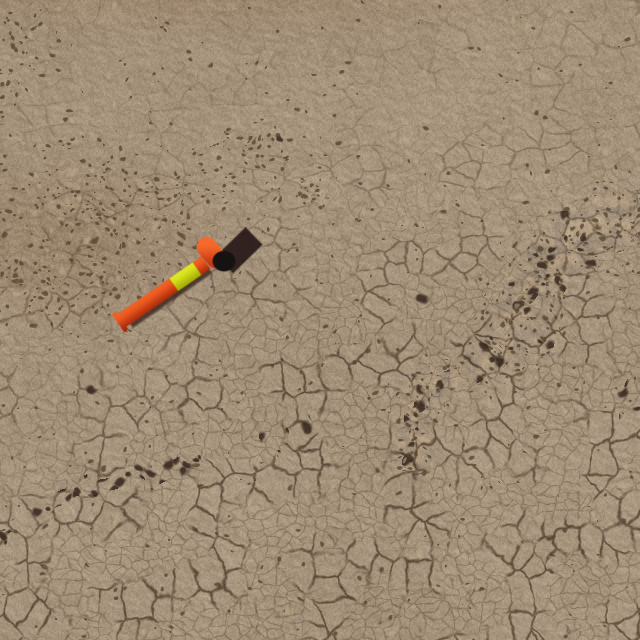
Write a three.js fragment shader that draws this texture.

```glsl
varying vec2 vUv;

vec2 hash2(vec2 p) {
  vec3 q = fract(p.xyx * vec3(0.1031, 0.1030, 0.0973));
  q += dot(q, q.yzx + 33.33);
  return fract((q.xx + q.yz) * q.zy);
}

// Layered sines, roughly -1 to 1
float waves(vec2 p) {
  float sum = 0.0, gain = 0.5;
  for (int i = 0; i < 5; i++) {
    p = mat2(0.8, 0.6, -0.6, 0.8) * p * 1.8 + 1.7;
    sum += gain * sin(p.x + 1.5 * sin(p.y));
    gain *= 0.6;
  }
  return sum;
}

// Cellular noise: distance to border, cell identity
vec2 cells(vec2 p) {
  vec2 base = floor(p), nearest = vec2(0.0), id = base;
  float best = 8.0, border = 8.0;
  for (int k = 0; k < 9; k++) {
    vec2 g = base + vec2(mod(float(k), 3.0), floor(float(k) / 3.0)) - 1.0;
    vec2 r = g + hash2(g) - p;
    if (dot(r, r) < best) { best = dot(r, r); nearest = r; id = g; }
  }
  for (int k = 0; k < 25; k++) {
    vec2 g = id + vec2(mod(float(k), 5.0), floor(float(k) / 5.0)) - 2.0;
    vec2 r = g + hash2(g) - p, d = r - nearest;
    if (dot(d, d) > 0.0001) border = min(border, dot(0.5 * (r + nearest), normalize(d)));
  }
  return vec2(border, hash2(id + 7.0).x);
}

// Scattered specks; amount sets how many appear
float grains(vec2 p, float amount) {
  vec2 base = floor(p);
  float cover = 0.0;
  for (int k = 0; k < 9; k++) {
    vec2 g = base + vec2(mod(float(k), 3.0), floor(float(k) / 3.0)) - 1.0;
    vec2 pick = hash2(g + 31.0);
    float size = mix(0.2, 0.6, pick.y);
    float d = length(g + hash2(g) - p);
    cover = max(cover, step(pick.x, amount) * smoothstep(size, size * 0.4, d));
  }
  return cover;
}

float segment(vec2 p, vec2 a, vec2 b) {
  vec2 d = b - a;
  return length(p - a - d * clamp(dot(p - a, d) / dot(d, d), 0.0, 1.0));
}

float box(vec2 p, vec2 halfSize) {
  vec2 d = abs(p) - halfSize;
  return length(max(d, 0.0)) + min(max(d.x, d.y), 0.0);
}

vec2 along(vec2 p, vec2 dir) {
  return vec2(dot(p, dir), dot(p, vec2(-dir.y, dir.x)));
}

float fill(float d, float soft) { return smoothstep(soft, -soft, d); }

float falloff(float d, float width) { return exp(-d * d / (width * width)); }

float patchAt(vec2 p, vec2 centre, vec2 size) { return falloff(length((p - centre) / size), 1.0); }

vec3 ground(vec2 p) {
  vec2 warp = vec2(waves(p * 22.0), waves(p * 22.0 + 9.0));
  vec2 q = p + warp * 0.007;
  float far = smoothstep(0.35, 0.95, p.y);

  // Sunlit relief
  vec2 sun = vec2(0.003, 0.003);
  vec2 stretch = vec2(65.0, 95.0);
  float relief = waves(q * stretch) - waves((q + sun) * stretch);
  float tone = waves(p * 5.0);
  vec3 col = vec3(0.655, 0.582, 0.492) + 0.012 * tone + 0.038 * relief;
  col += 0.05 * (hash2(floor(p * 400.0)).x - 0.5);
  col -= vec3(0.04, 0.05, 0.06) * patchAt(p, vec2(0.3, 1.03), vec2(0.5, 0.08));
  col -= vec3(0.04, 0.05, 0.055) * patchAt(p, vec2(0.12, 0.62), vec2(0.22, 0.12));

  // Drying cracks, broken up and fainter with distance
  vec2 plates = cells(q * vec2(25.0, 23.0 + 4.0 * far));
  vec2 chips = cells(q * vec2(49.0, 56.0) + 5.0);
  float gaps = smoothstep(-0.35, 0.5, waves(p * 16.0 + 3.0));
  float dry = mix(1.0, 0.3, far) * mix(0.6, 1.0, smoothstep(0.05, 0.4, p.x + 0.4 - p.y));
  col += 0.02 * (plates.y - 0.5);
  col -= vec3(0.27, 0.27, 0.25) * fill(plates.x - 0.045, 0.045) * gaps * dry;
  col -= 0.10 * fill(chips.x - 0.06, 0.06) * (1.0 - gaps) * dry;

  // Broken ridges
  float left = min(segment(q, vec2(0.0, 0.165), vec2(0.13, 0.235)),
                   segment(q, vec2(0.13, 0.235), vec2(0.32, 0.285)));
  float right = min(segment(q, vec2(0.64, 0.28), vec2(0.66, 0.39)),
                    segment(q, vec2(0.66, 0.39), vec2(0.85, 0.465)));
  float bank = min(segment(q, vec2(0.80, 0.47), vec2(0.87, 0.61)),
                   segment(q, vec2(0.87, 0.61), vec2(1.0, 0.67)));
  float rubble = max(falloff(min(left, right), 0.014), 0.55 * falloff(bank, 0.035));
  rubble = max(rubble, 0.6 * patchAt(p, vec2(0.44, 0.325), vec2(0.025)));
  rubble = max(rubble, 0.45 * patchAt(p, vec2(1.0, 0.36), vec2(0.025, 0.05)));
  float rough = max(falloff(bank, 0.05), falloff(right, 0.03));
  col += vec3(0.07, 0.055, 0.03) * rough * waves(q * 60.0);
  col = mix(col, vec3(0.20, 0.14, 0.11), 0.85 * grains(q * vec2(52.0, 58.0), 0.75 * rubble));

  // Dry plant litter
  float litter = 0.75 * patchAt(p, vec2(0.39, 0.775), vec2(0.045, 0.025));
  litter = max(litter, 0.7 * patchAt(p, vec2(0.49, 0.695), vec2(0.035, 0.018)));
  litter = max(litter, 0.36 * patchAt(p, vec2(0.20, 0.69), vec2(0.20, 0.07)));
  litter = max(litter, 0.42 * patchAt(p, vec2(0.07, 0.56), vec2(0.16, 0.06)));
  litter = max(litter, 0.30 * patchAt(p, vec2(0.0, 0.93), vec2(0.06, 0.08)));
  litter = max(litter, 0.4 * rough);
  col = mix(col, vec3(0.31, 0.25, 0.17), 0.75 * grains(q * vec2(110.0, 130.0), litter + 0.025));
  return mix(col, vec3(0.76, 0.67, 0.53), 0.5 * grains(q * 85.0 + 40.0, 0.3 * litter + 0.015));
}

vec3 hammer(vec3 col, vec2 p) {
  float soft = 0.0016;
  vec2 axis = vec2(0.823, 0.568);
  vec2 h = along(p - vec2(0.186, 0.496), axis);

  // Cast shadows
  float headShade = box(along(p - vec2(0.374, 0.609), vec2(0.715, 0.699)), vec2(0.032, 0.019));
  float gripShade = box(h - vec2(0.088, -0.014), vec2(0.075, 0.005));
  col = mix(col, vec3(0.16, 0.10, 0.10), 0.93 * fill(headShade, 0.002));
  col = mix(col, vec3(0.22, 0.14, 0.11), 0.8 * fill(gripShade, 0.003));

  // Handle, band and flared end
  float shade = smoothstep(-0.016, 0.010, h.y);
  vec3 orange = mix(vec3(0.66, 0.16, 0.04), vec3(0.95, 0.37, 0.13), shade);
  vec3 yellow = mix(vec3(0.62, 0.66, 0.02), vec3(0.86, 0.91, 0.12), shade);
  float band = fill(abs(h.x - 0.126) - 0.022, soft);
  float grip = box(h - vec2(0.082, 0.0), vec2(0.083, 0.012));
  grip = min(grip, box(h - vec2(0.002, 0.0), vec2(0.004, 0.017)));
  col = mix(col, mix(orange, yellow, band), fill(grip, soft));

  // Head and dark striking face
  float head = segment(p, vec2(0.323, 0.614), vec2(0.338, 0.596)) - 0.0155;
  vec3 headColor = mix(vec3(0.78, 0.22, 0.07), vec3(0.96, 0.41, 0.17), smoothstep(0.585, 0.62, p.y));
  col = mix(col, headColor, fill(head, soft));
  float face = length((p - vec2(0.350, 0.592)) * vec2(0.9, 1.0)) - 0.016;
  return mix(col, vec3(0.09, 0.07, 0.07), fill(face, soft));
}

void main() {
  gl_FragColor = vec4(hammer(ground(vUv), vUv), 1.0);
}
```
